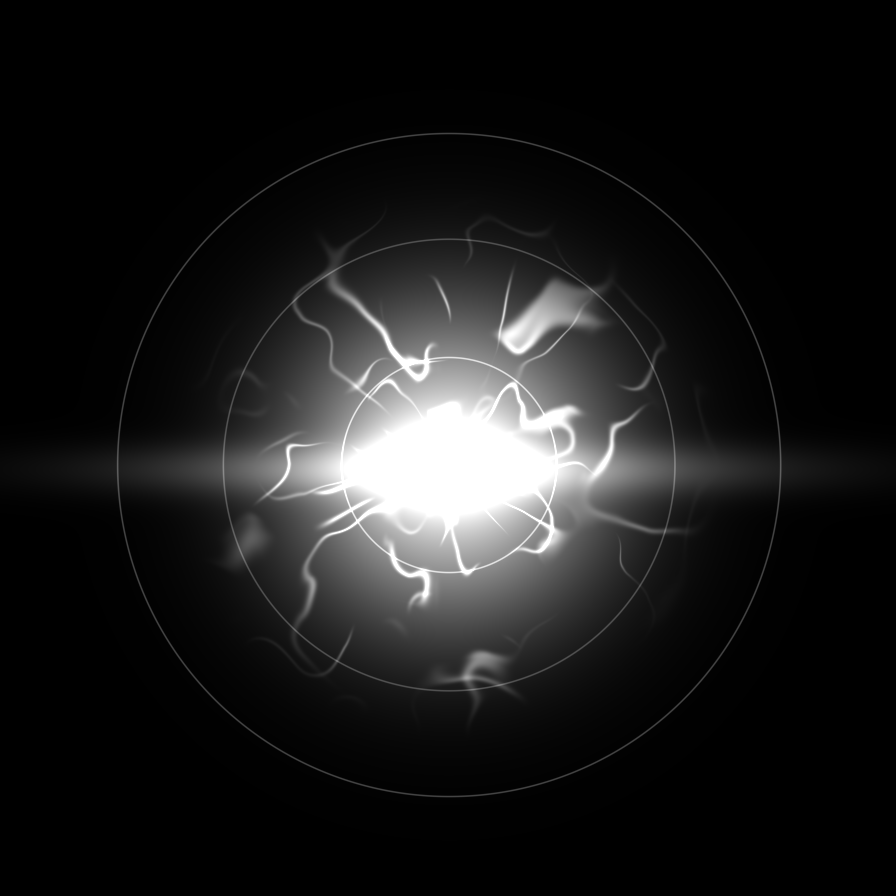
Write a WebGL 1 fragment shader that draws this background.

```glsl
precision highp float;
// A white energy burst: soft core, horizontal flare, curling filaments and three thin rings.

uniform vec2 u_resolution;

const float TAU = 6.2831853;
const vec2 CENTER = vec2(0.5013, 0.481);

float hash(vec2 cell, float seed) {
  return fract(sin(dot(cell, vec2(127.1, 311.7)) + seed * 74.7) * 43758.55);
}

// Value noise that wraps in x after the given number of cells.
float wrapNoise(vec2 q, float cells, float seed) {
  vec2 base = floor(q);
  vec2 f = fract(q);
  f = f * f * (3.0 - 2.0 * f);
  float x0 = mod(base.x, cells);
  float x1 = mod(base.x + 1.0, cells);
  float low = mix(hash(vec2(x0, base.y), seed), hash(vec2(x1, base.y), seed), f.x);
  float high = mix(hash(vec2(x0, base.y + 1.0), seed), hash(vec2(x1, base.y + 1.0), seed), f.x);
  return mix(low, high, f.y);
}

float gaussian(float x, float width) {
  return exp(-x * x / (width * width));
}

float ring(float r, float radius, float pixel) {
  return 1.0 - smoothstep(0.0, 0.0006 + pixel, abs(r - radius));
}

// Bright contour lines of polar noise, broken into separate curls by a mask.
float filaments(float turn, float r, float cells, float seed) {
  vec2 q = vec2(turn * cells, r * 13.0);
  float bend = wrapNoise(vec2(turn * 26.0, r * 30.0), 26.0, seed + 3.0) - 0.5;
  q += bend * vec2(0.35, 0.6);
  float level = abs(wrapNoise(q, cells, seed) - 0.5);
  float width = 0.028 * max(1.0, 0.12 / max(r, 0.02));
  float mask = wrapNoise(vec2(turn * 15.0, r * 16.0), 15.0, seed + 7.0);
  return gaussian(level, width) * smoothstep(0.42, 0.85, mask);
}

void main() {
  float scale = min(u_resolution.x, u_resolution.y);
  vec2 p = (gl_FragCoord.xy - 0.5 * u_resolution) / scale + 0.5 - CENTER;
  float pixel = 1.0 / scale;
  float r = length(p);
  float turn = atan(p.y, p.x) / TAU + 0.5;

  // Wide halo, hot center and horizontal flare
  float light = 0.92 * gaussian(r, 0.169);
  light += 0.55 * gaussian(length(p * vec2(0.75, 1.2)), 0.06);
  light += 0.42 * gaussian(p.x, 0.32) * gaussian(p.y + 0.005, 0.028);

  // Layered curls, fading toward the middle ring
  float curls = 0.0;
  for (int i = 0; i < 3; i++) {
    float layer = float(i);
    curls += filaments(turn, r, 15.0 + 3.0 * layer, 11.0 + 13.0 * layer);
  }
  float reach = smoothstep(0.03, 0.08, r) * (1.0 - smoothstep(0.15, 0.31, r));
  light += 0.65 * curls * reach;

  // Concentric rings
  light += 0.34 * ring(r, 0.120, pixel);
  light += 0.22 * ring(r, 0.252, pixel);
  light += 0.26 * ring(r, 0.370, pixel);

  gl_FragColor = vec4(vec3(clamp(light, 0.0, 1.0)), 1.0);
}
```
